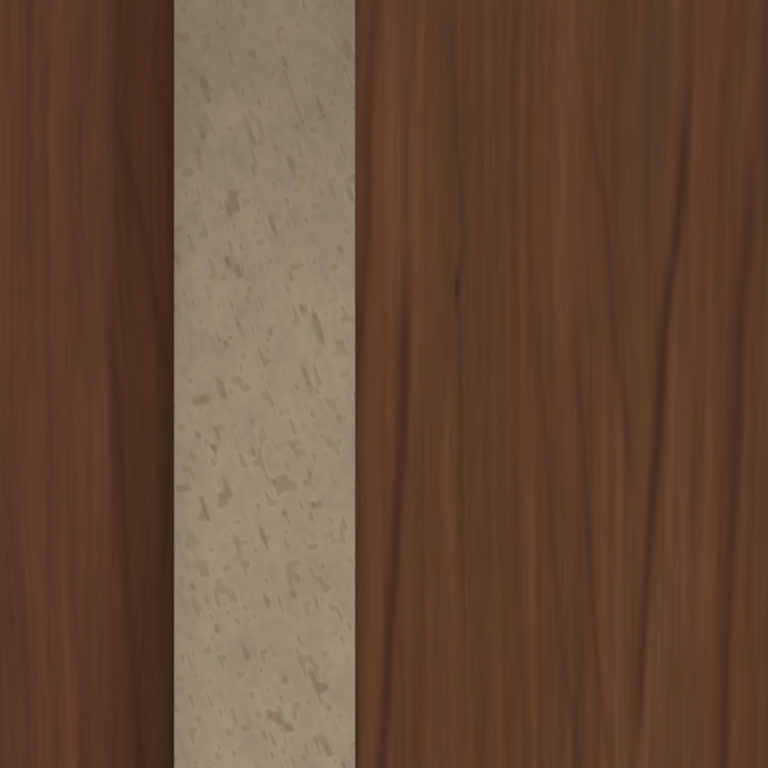
Give the GLSL for this texture, as a three.js fragment shader.

```glsl
// Dark walnut panels divided by an upright band of speckled beige stone.
// Stretched value noise makes the grain, parabolas make the long veins,
// and slanted noise thresholds make the flecks of the stone.
#define BAND_LEFT 0.2266
#define BAND_RIGHT 0.4625
#define EDGE_SOFT 0.0016
#define GRAIN_CONTRAST 0.26
#define VEIN_DEPTH 0.75
#define FLECK_STRENGTH 0.55
#define WOOD_LEFT vec3(0.352, 0.222, 0.157)
#define WOOD_RIGHT vec3(0.372, 0.243, 0.163)
#define VEIN_TINT vec3(0.235, 0.137, 0.105)
#define STONE vec3(0.592, 0.535, 0.445)
#define FLECK vec3(0.43, 0.345, 0.265)

varying vec2 vUv;

float hash(vec2 p) {
  vec3 q = fract(vec3(p.xyx) * 0.1031);
  q += dot(q, q.yzx + 33.33);
  return fract((q.x + q.y) * q.z);
}

float noise(vec2 p) {
  vec2 i = floor(p), f = fract(p);
  f = f * f * (3.0 - 2.0 * f);
  return mix(mix(hash(i), hash(i + vec2(1.0, 0.0)), f.x),
             mix(hash(i + vec2(0.0, 1.0)), hash(i + 1.0), f.x), f.y);
}

float fbm(vec2 p) {
  float sum = 0.0, amp = 0.5;
  for (int i = 0; i < 4; i++) {
    sum += amp * noise(p);
    p = p * 2.03 + 17.7;
    amp *= 0.5;
  }
  return sum;
}

// Vein through x = path.x, path.y, path.z at the bottom, middle and top,
// faded outside the height span.
float vein(vec2 p, vec3 path, float width, vec2 span) {
  float t = p.y;
  float x = path.x * (1.0 - t) * (1.0 - 2.0 * t)
          + path.y * 4.0 * t * (1.0 - t) + path.z * t * (2.0 * t - 1.0);
  float d = (p.x - x) / width;
  float fade = smoothstep(span.x - 0.08, span.x + 0.08, t)
             * (1.0 - smoothstep(span.y - 0.1, span.y + 0.1, t));
  float side = d > 0.0 ? 1.6 : 0.75;
  return exp(-d * d * side) * fade;
}

float leftVeins(vec2 p) {
  float v = 0.55 * vein(p, vec3(0.330, 0.225, 0.125), 0.007, vec2(0.47, 0.86));
  v += 0.65 * vein(p, vec3(0.184, 0.153, 0.135), 0.007, vec2(-0.2, 0.58));
  v += 0.40 * vein(p, vec3(0.360, 0.285, 0.185), 0.008, vec2(0.76, 0.93));
  v += 0.25 * vein(p, vec3(0.066, 0.064, 0.060), 0.004, vec2(0.1, 0.9));
  return v;
}

float rightVeins(vec2 p) {
  float v = 0.85 * vein(p, vec3(0.497, 0.527, 0.538), 0.009, vec2(-0.2, 0.62));
  v += 0.85 * vein(p, vec3(0.830, 0.862, 0.912), 0.008, vec2(0.05, 0.86));
  v += 0.70 * vein(p, vec3(0.943, 0.962, 0.995), 0.011, vec2(-0.2, 0.8));
  v += 0.55 * vein(p, vec3(0.470, 0.470, 0.489), 0.010, vec2(0.5, 1.2));
  v += 0.35 * vein(p, vec3(0.603, 0.601, 0.594), 0.004, vec2(0.3, 0.95));
  v += 0.32 * vein(p, vec3(0.752, 0.706, 0.690), 0.006, vec2(0.05, 0.65));
  v += 0.38 * vein(p, vec3(0.793, 0.755, 0.740), 0.005, vec2(0.0, 0.55));
  v += 0.36 * vein(p, vec3(0.870, 0.810, 0.757), 0.006, vec2(0.38, 0.9));
  v += 0.50 * vein(p, vec3(0.995, 0.995, 1.000), 0.010, vec2(0.8, 1.2));
  vec2 knot = (p - vec2(0.595, 0.625)) / vec2(0.004, 0.026);
  return v + 0.8 * exp(-dot(knot, knot));
}

vec3 wood(vec2 p) {
  float onRight = step(0.5 * (BAND_LEFT + BAND_RIGHT), p.x);
  // Grain lines lean with height and sway slightly.
  vec2 g = p;
  g.x += (noise(vec2(p.x * 5.0, p.y * 2.5)) - 0.5) * 0.022;
  g.x -= onRight * 0.04 * (p.y - 0.5) * smoothstep(0.75, 1.0, p.x);
  float broad = fbm(vec2(g.x * 24.0, g.y * 1.3));
  float fine = fbm(vec2(g.x * 105.0, g.y * 2.6) + 40.0);
  float pores = noise(vec2(g.x * 230.0, g.y * 26.0));
  float grain = 0.65 * (broad - 0.47) + 0.75 * (fine - 0.47) + 0.16 * (pores - 0.5);
  vec3 col = mix(WOOD_LEFT, WOOD_RIGHT, onRight);
  col *= 1.0 + GRAIN_CONTRAST * grain * 1.5;
  col.r += 0.02 * (noise(vec2(p.x * 14.0, p.y * 1.5) + 9.0) - 0.5);
  // Darker heartwood beside the band, and a dim upper right patch.
  float heart = smoothstep(0.125, 0.158, g.x) * (1.0 - onRight);
  col *= 1.0 - heart * (0.14 + 0.12 * smoothstep(0.16, BAND_LEFT, p.x));
  vec2 patchPos = (p - vec2(0.855, 0.90)) / vec2(0.035, 0.13);
  col = mix(col, vec3(0.31, 0.22, 0.16), 0.5 * exp(-dot(patchPos, patchPos)));
  vec2 sway = p + vec2((noise(vec2(3.0, p.y * 7.0)) - 0.5) * 0.006, 0.0);
  float veins = mix(leftVeins(sway), rightVeins(sway), onRight);
  return mix(col, VEIN_TINT, clamp(veins * VEIN_DEPTH, 0.0, 0.9));
}

vec3 stone(vec2 p) {
  vec2 s = vec2(p.x + 0.35 * p.y, p.y - 0.25 * p.x);
  float mottle = fbm(p * vec2(28.0, 20.0));
  float small = noise(s * vec2(125.0, 70.0));
  float large = noise(s * vec2(78.0, 46.0) + 31.0);
  vec3 col = STONE * (1.0 + 0.10 * (mottle - 0.47) + 0.07 * (small - 0.5));
  col *= mix(1.015, 0.90, smoothstep(0.45, 1.0, p.y));
  col *= 1.0 - 0.05 * (1.0 - smoothstep(BAND_LEFT, BAND_LEFT + 0.05, p.x));
  float flecks = 0.55 * smoothstep(0.68, 0.95, small) + 0.7 * smoothstep(0.76, 0.97, large);
  return mix(col, FLECK, clamp(flecks, 0.0, 1.0) * FLECK_STRENGTH);
}

void main() {
  vec2 p = vUv;
  float inBand = smoothstep(BAND_LEFT - EDGE_SOFT, BAND_LEFT + EDGE_SOFT, p.x)
               * (1.0 - smoothstep(BAND_RIGHT - EDGE_SOFT, BAND_RIGHT + EDGE_SOFT, p.x));
  // Contact shadow in the joints.
  float gap = min(abs(p.x - BAND_LEFT), abs(p.x - BAND_RIGHT));
  vec3 col = mix(wood(p) * (1.0 - 0.25 * exp(-gap / 0.006)), stone(p), inBand);
  gl_FragColor = vec4(col, 1.0);
}
```
